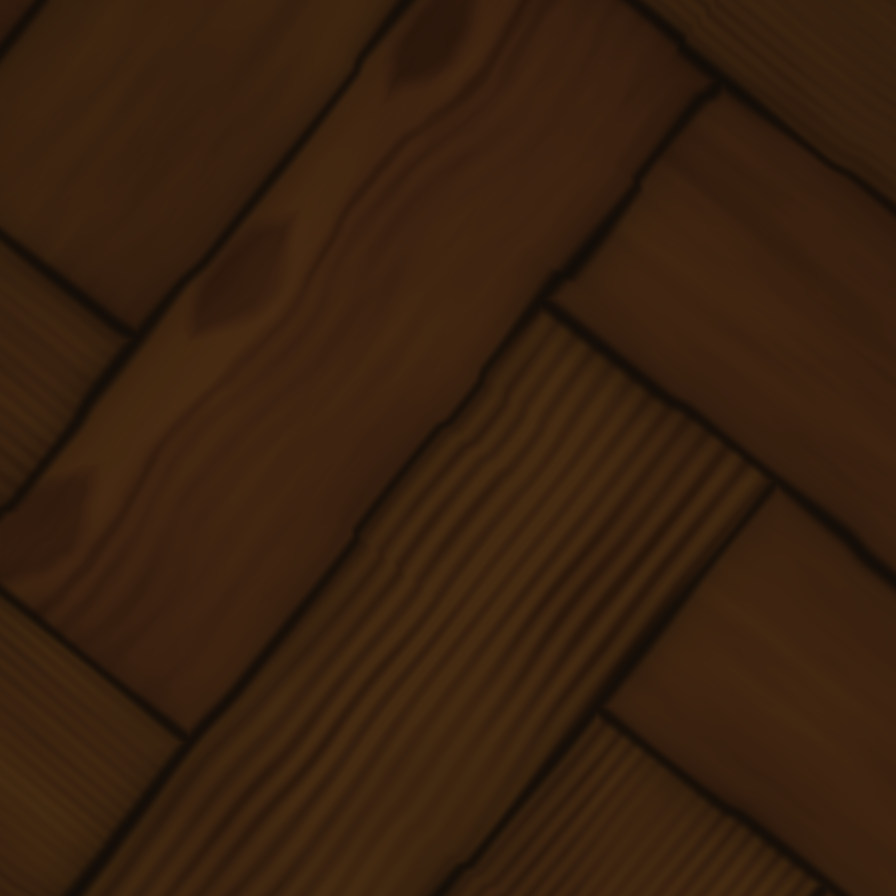
A WebGL 1 fragment shader for this texture:

```glsl
precision highp float;
uniform vec2 u_resolution;

#define ANGLE 0.899
#define PITCH vec2(0.318, 0.325)
#define ORIGIN vec2(0.264, 0.061)
#define SEAM_WIDTH 0.015
#define SEAM_WOBBLE 0.026
#define LIGHT vec3(0.258, 0.160, 0.062)
#define MID vec3(0.216, 0.126, 0.056)
#define DARK vec3(0.155, 0.086, 0.036)
#define GAP vec3(0.070, 0.047, 0.028)
#define TAU 6.28318

float hash(vec2 p) {
  p = fract(p * vec2(0.1031, 0.1137) + 0.37);
  p += dot(p, p.yx + 33.33);
  return fract((p.x + p.y) * p.x * 7.31);
}

float noise(vec2 p) {
  vec2 i = floor(p), f = fract(p);
  f = f * f * (3.0 - 2.0 * f);
  return mix(mix(hash(i), hash(i + vec2(1, 0)), f.x),
             mix(hash(i + vec2(0, 1)), hash(i + vec2(1, 1)), f.x), f.y);
}

float fbm(vec2 p) {
  float sum = 0.0, amp = 0.55;
  for (int k = 0; k < 4; k++) {
    sum += amp * noise(p);
    p = p * 2.03 + 17.1;
    amp *= 0.5;
  }
  return sum;
}

// Mostly straight edge with small chipped steps
float edgeShift(vec2 p) {
  float n = noise(p);
  return SEAM_WOBBLE * (0.3 * n + 0.6 * smoothstep(0.46, 0.54, n) - 0.45);
}

// Straight growth rings; g.x runs along the plank, g.y across it
float stripes(vec2 g, float count, float seed) {
  float bend = 1.1 * noise(vec2(g.x * 0.7, g.y * 2.0) + seed)
             + 0.22 * noise(vec2(g.x * 3.0, g.y * 5.0) + seed);
  float wave = 0.5 * sin(TAU * (g.y * count + bend));
  float strength = 0.15 + 1.1 * noise(vec2(g.x * 1.2, g.y * 4.0) + seed + 9.0);
  return wave * strength;
}

// Flame figure: dark hearts in a pale band, bordered by fading rings
float flame(vec2 g) {
  float swell = cos(TAU * (g.x - 0.27) / 1.11);
  float rough = fbm(vec2(g.x * 3.0, g.y * 5.0)) - 0.5;
  float heart = smoothstep(0.05, -0.04, abs(g.y - 0.14) - 0.11 * swell + 0.09 * rough);
  float ring = g.y - 0.31 - 0.035 * swell - 0.07 * rough;
  float band = smoothstep(0.06, -0.08, ring);
  float line = exp(-pow(ring / 0.024, 2.0));
  float echoes = sin(ring * 62.0) * smoothstep(0.0, 0.08, ring) * exp(-5.0 * max(ring, 0.0));
  return 0.3 * band - 0.68 * heart - 0.42 * line + 0.2 * echoes;
}

void main() {
  vec2 uv = gl_FragCoord.xy / u_resolution;

  // Plank axes: x climbs to the right, y falls to the right
  float c = cos(ANGLE), s = sin(ANGLE);
  vec2 p = (vec2(dot(uv, vec2(c, s)), dot(uv, vec2(s, -c))) - ORIGIN) / PITCH;

  // Shift the plank borders, fading out towards the middle of each cell
  vec2 nearest = floor(p + 0.5);
  vec2 fade = 1.0 - smoothstep(0.1, 0.45, abs(p - nearest));
  p += fade * vec2(edgeShift(vec2(p.y * 2.6, nearest.x + 4.0)),
                   edgeShift(vec2(p.x * 2.6, nearest.y + 31.0)));

  // Herringbone of planks three cells long
  vec2 cell = floor(p), f = p - cell;
  float order = mod(cell.x + cell.y + 1.0, 6.0);
  bool climbing = order < 2.5;
  float part = climbing ? order : order - 3.0;
  vec2 g = climbing ? vec2(part + f.x, f.y) : vec2(part + f.y, f.x);
  vec2 id = climbing ? vec2(cell.y, cell.x - part) : vec2(cell.x, cell.y - part + 40.0);
  float seed = 60.0 * hash(id + 50.0) + 5.0;
  float shade = hash(id + 83.0);

  // Figure chosen by row: bold, fine or plain grain
  float row = id.x;
  float figured = climbing ? step(-0.5, row) : step(1.0, abs(row - 1.5));
  float count = climbing ? 12.0 + 5.0 * row : 17.0 + 6.0 * shade;
  float contrast = figured * (climbing ? 0.72 - 0.2 * row : 0.3);

  // Tone from 0 (dark) to 1 (light)
  float tone = 0.59 + 0.16 * (shade - 0.5);
  tone += 0.75 * (fbm(vec2(g.x * 1.1, g.y * 3.5) + seed) - 0.5);
  tone += 0.3 * (fbm(vec2(g.x * 1.4, g.y * 17.0) + seed) - 0.5);
  tone += contrast * stripes(g, count, seed);
  if (climbing && row == -1.0) tone += flame(g);
  tone = clamp(tone, 0.0, 1.0);
  vec3 color = mix(mix(DARK, MID, min(2.0 * tone, 1.0)), LIGHT, max(2.0 * tone - 1.0, 0.0));
  color *= mix(vec3(1.03, 0.96, 1.05), vec3(1.0), max(figured, shade));

  // Worn plank edges and soft dark gaps of varying width and depth
  float edge = min(min(g.y, 1.0 - g.y), min(g.x, 3.0 - g.x));
  float wear = noise(p * 2.3 + 70.0);
  float width = SEAM_WIDTH * (0.6 + 0.9 * wear);
  color *= 1.0 - (0.16 + 0.24 * wear) * exp(-edge / 0.06);
  float gap = 1.0 - smoothstep(0.0, 2.4 * width, edge);
  color = mix(color, GAP, gap * (0.65 + 0.35 * wear));

  // Uneven light: dimmer towards the upper corners
  color *= 1.03 - 0.14 * smoothstep(0.45, 0.95, length(uv - vec2(0.52, 0.38)));
  gl_FragColor = vec4(color, 1.0);
}
```
